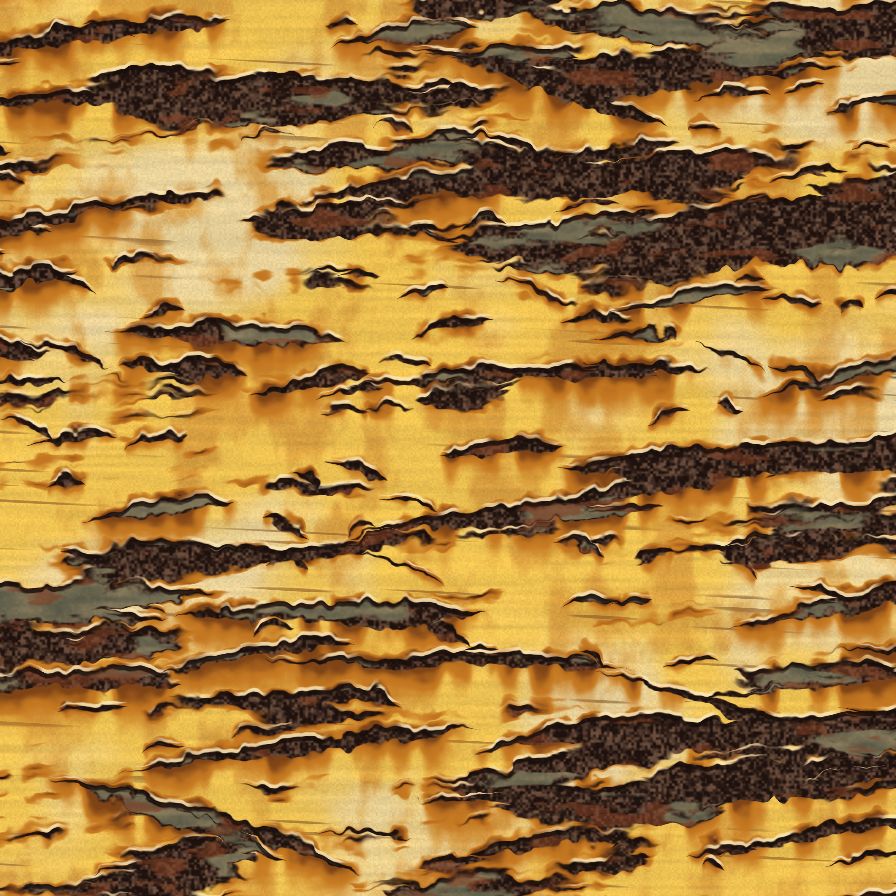
Reproduce this texture procedurally as a WebGL 2 fragment shader.

```glsl
#version 300 es
precision highp float;

uniform vec2 u_resolution;
out vec4 fragColor;

float hash(vec2 p) {
    vec3 q = fract(p.xyx * 0.1031);
    q += dot(q, q.yzx + 33.33);
    return fract((q.x + q.y) * q.z);
}

float noise(vec2 p) {
    vec2 i = floor(p), f = fract(p);
    f = f * f * (3.0 - 2.0 * f);
    return mix(mix(hash(i), hash(i + vec2(1, 0)), f.x),
               mix(hash(i + vec2(0, 1)), hash(i + vec2(1, 1)), f.x), f.y);
}

float fbm(vec2 p) {
    float sum = 0.0, amp = 0.533;
    for (int i = 0; i < 4; i++) {
        sum += amp * noise(p);
        p = p * 2.03 + 17.3;
        amp *= 0.5;
    }
    return sum;
}

// Scattered tapered gashes: x = depth inside a gash, y = rust bleeding below it
vec2 gashes(vec2 p, vec2 cell, float reach, float width, float chance, float seed) {
    vec2 result = vec2(-0.05, 0.0);
    vec2 home = floor(p / cell);
    for (int j = -1; j <= 1; j++)
    for (int i = -1; i <= 1; i++) {
        vec2 id = home + vec2(i, j) + seed;
        if (hash(id + 3.7) > chance) continue;
        vec2 center = (home + vec2(i, j) + vec2(hash(id), hash(id + 51.3))) * cell;
        float size = hash(id + 91.1);
        float halfLength = reach * mix(0.3, 1.0, size);
        float slope = hash(id + 23.9) < 0.2 ? -0.33 : mix(-0.02, 0.2, hash(id + 71.7));
        vec2 d = p - center;
        float t = d.x / halfLength;
        float dy = d.y - slope * d.x + 0.006 * t * t;
        float body = width * mix(0.4, 1.0, hash(id + 37.5)) * (1.0 - t * t) * (1.0 + 0.45 * t);
        if (t < -1.0) body = -0.03 * (-t - 1.0);
        result.x = max(result.x, body - abs(dy));
        float below = max(-dy - body, 0.0);
        float bleed = exp(-below / (width * 1.6)) * smoothstep(1.15, 0.75, abs(t));
        result.y = max(result.y, bleed * smoothstep(0.012, 0.0, dy - body));
    }
    return result;
}

// Combined damage: gashes, chips and long flaking bands
vec2 damage(vec2 p) {
    vec2 q = p;
    q.y += 0.020 * (fbm(p * vec2(26, 42)) - 0.5);
    q.y += 0.008 * (noise(p * vec2(95, 80)) - 0.5);
    q.x += 0.016 * (noise(p * vec2(45, 60) + 9.0) - 0.5);
    vec2 large = gashes(q, vec2(0.24, 0.078), 0.21, 0.0135, 0.72, 5.0);
    vec2 small = gashes(q, vec2(0.10, 0.043), 0.05, 0.0050, 0.50, 140.0);
    float tilted = q.y - 0.06 * q.x;
    float zone = noise(vec2(p.x * 2.2, tilted * 7.0) + 31.0);
    float flakes = fbm(vec2(p.x * 5.5, tilted * 30.0) + 4.0) + 0.36 * (zone - 0.5);
    float band = (flakes - 0.63) * 0.055;
    float bandRust = 0.8 * smoothstep(0.50, 0.66, flakes);
    return vec2(max(max(large.x, small.x), band),
                max(max(large.y, small.y * 0.8), bandRust));
}

void main() {
    vec2 p = gl_FragCoord.xy / u_resolution.y;
    float soft = max(0.0011, 0.7 / u_resolution.y);

    vec2 here = damage(p);
    float under = damage(p - vec2(0.0, 0.0045)).x;
    float over = damage(p + vec2(0.001, 0.0055)).x;
    float bare = smoothstep(-soft, soft, here.x);

    // Weathered paint
    float cloud = fbm(p * vec2(4.5, 5.5) + 60.0);
    float mottle = fbm(p * vec2(24, 13) + 12.0);
    float fibre = noise(p * vec2(9, 210));
    vec3 paint = mix(vec3(0.93, 0.76, 0.32), vec3(0.91, 0.82, 0.60),
                     smoothstep(0.42, 0.66, cloud));
    paint = mix(paint, vec3(0.82, 0.58, 0.23), 0.75 * smoothstep(0.48, 0.72, mottle + 0.25 * (0.5 - cloud)));
    paint *= 0.95 + 0.10 * fibre + 0.07 * (hash(floor(p * 512.0)) - 0.5);
    float hairline = smoothstep(0.87, 0.95, noise(p * vec2(6, 170) + vec2(0.0, p.x * 9.0)));
    paint = mix(paint, vec3(0.48, 0.31, 0.14), 0.55 * hairline);

    // Rust running down from the damage
    float drip = noise(vec2(p.x * 58.0, p.y * 9.0)) * 0.65 + 0.45 * mottle;
    float stain = here.y * smoothstep(0.18, 0.78, drip);
    paint = mix(paint, vec3(0.77, 0.47, 0.13), smoothstep(0.06, 0.38, stain));
    paint = mix(paint, vec3(0.45, 0.23, 0.08), 0.85 * smoothstep(0.36, 0.82, stain));

    // Pale curled lip along the paint above each opening
    float lip = smoothstep(-0.001, 0.002, under) * smoothstep(0.28, 0.58, noise(p * vec2(32, 40) + 80.0));
    paint = mix(paint, vec3(0.98, 0.91, 0.73), 0.85 * lip);

    // Gritty metal with patches of old primer
    float grit = noise(p * 330.0) * 0.6 + noise(p * 150.0) * 0.4;
    vec3 metal = mix(vec3(0.12, 0.07, 0.055), vec3(0.43, 0.31, 0.24), smoothstep(0.25, 0.9, grit));
    float primer = fbm(p * vec2(6, 24) + 45.0);
    vec3 undercoat = mix(vec3(0.38, 0.39, 0.31), vec3(0.59, 0.54, 0.40), noise(p * vec2(30, 160)));
    metal = mix(metal, undercoat, 0.85 * smoothstep(0.54, 0.59, primer) * smoothstep(0.001, 0.004, here.x));
    metal = mix(metal, vec3(0.50, 0.25, 0.14), 0.6 * smoothstep(0.60, 0.70, fbm(p * vec2(20, 60))));
    float shadow = 1.0 - smoothstep(-0.002, 0.002, over);
    metal = mix(metal, vec3(0.09, 0.05, 0.04), 0.8 * shadow);

    fragColor = vec4(mix(paint, metal, bare), 1.0);
}
```
